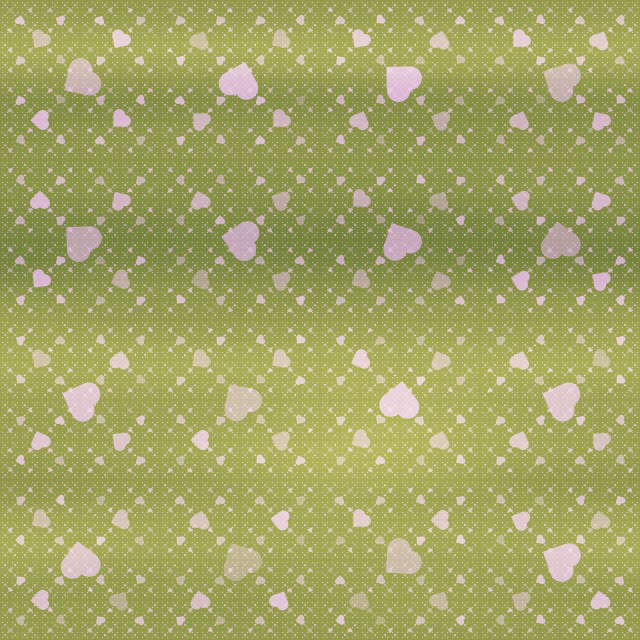
Write a WebGL 1 fragment shader that draws this pattern.

```glsl
precision highp float;
// Pink hearts in nested grids, each half the size of the last, over a banded olive-green ground.

uniform vec2 u_resolution;

const float PI = 3.14159265;
const float REPEATS = 4.0;        // largest hearts across and down
const int LEVELS = 6;             // nested grids, each twice as fine
const float HEART_SCALE = 0.208;  // heart unit as a share of its cell
const float HEART_CENTRE = 0.57;  // distance from tip to pivot, in heart units
const float TURN_MIN = -0.6;      // turn from tip-up, in radians
const float TURN_MAX = 2.6;
const float ALPHA_MIN = 0.34;
const float ALPHA_MAX = 0.92;
const float LEVEL_LIGHTEN = 0.015;
const float NOISE_AMOUNT = 0.16;
const vec2 NOISE_CELLS = vec2(3.0, 14.0);
const vec3 GREEN_DARK = vec3(0.43, 0.49, 0.22);
const vec3 GREEN_LIGHT = vec3(0.78, 0.77, 0.40);
const vec3 PINK_DARK = vec3(0.87, 0.70, 0.89);
const vec3 PINK_LIGHT = vec3(0.95, 0.85, 0.91);

float hash(vec2 p, float seed) {
  vec3 q = fract(vec3(p.xyx + seed * 1.37) * vec3(0.1031, 0.1130, 0.0973));
  q += dot(q, q.yzx + 33.33);
  return fract((q.x + q.y) * q.z);
}

// Value noise that wraps after a whole number of cells
float wrappedNoise(vec2 uv, vec2 cells, float seed) {
  vec2 p = uv * cells;
  vec2 i = floor(p);
  vec2 f = fract(p);
  f = f * f * (3.0 - 2.0 * f);
  vec2 a = mod(i, cells);
  vec2 b = mod(i + 1.0, cells);
  return mix(mix(hash(a, seed), hash(vec2(b.x, a.y), seed), f.x),
             mix(hash(vec2(a.x, b.y), seed), hash(b, seed), f.x), f.y);
}

// Soft bump that repeats once per canvas
float bump(float x, float centre, float width) {
  float d = sin(PI * (x - centre)) / (PI * width);
  return exp(-d * d);
}

// Ground brightness: horizontal bands, two soft patches and noise
float groundTone(vec2 uv) {
  float tone = 0.43;
  tone += 0.17 * bump(uv.y, 0.92, 0.045);
  tone -= 0.18 * bump(uv.y, 0.835, 0.045);
  tone -= 0.10 * bump(uv.y, 0.74, 0.05);
  tone -= 0.34 * bump(uv.y, 0.622, 0.075);
  tone += 0.22 * bump(uv.y, 0.43, 0.055);
  tone += 0.17 * bump(uv.y, 0.16, 0.055);
  tone += 0.40 * bump(uv.x, 0.58, 0.24) * bump(uv.y, 0.30, 0.085);
  tone -= 0.18 * bump(uv.x, 0.02, 0.22) * bump(uv.y, 0.25, 0.045);
  float grain = 0.65 * wrappedNoise(uv, NOISE_CELLS, 3.0)
              + 0.35 * wrappedNoise(uv, NOISE_CELLS * 2.0, 8.0);
  return clamp(tone + NOISE_AMOUNT * (grain - 0.5), 0.0, 1.0);
}

// Signed distance to a heart with its tip at the origin, lobes towards +y
float heartDistance(vec2 p) {
  p.x = abs(p.x);
  if (p.x + p.y > 1.0) return length(p - vec2(0.25, 0.75)) - sqrt(2.0) / 4.0;
  vec2 toNotch = p - vec2(0.0, 1.0);
  vec2 toSide = p - 0.5 * max(p.x + p.y, 0.0);
  return sqrt(min(dot(toNotch, toNotch), dot(toSide, toSide))) * sign(p.x - p.y);
}

void main() {
  vec2 uv = gl_FragCoord.xy / u_resolution;
  float pixels = min(u_resolution.x, u_resolution.y);

  float tone = groundTone(uv);
  vec3 colour = mix(GREEN_DARK, GREEN_LIGHT, tone);
  vec3 pink = mix(PINK_DARK, PINK_LIGHT, smoothstep(0.0, 0.8, tone));

  // Heart grids, coarse to fine, the finer ones on top
  float cells = REPEATS;
  for (int level = 0; level < LEVELS; level++) {
    float depth = float(level);
    vec2 id = floor(uv * cells);
    vec2 p = (fract(uv * cells) - 0.5) / HEART_SCALE;

    // Each heart has its own turn and opacity
    float turn = PI + mix(TURN_MIN, TURN_MAX, hash(id, depth * 7.0 + 1.0));
    float c = cos(turn);
    float s = sin(turn);
    p = vec2(c * p.x + s * p.y, c * p.y - s * p.x);
    float fade = sqrt(hash(id, depth * 7.0 + 4.0));
    float alpha = mix(ALPHA_MIN, ALPHA_MAX, fade) * (1.0 - 0.05 * depth);

    float d = heartDistance(p + vec2(0.0, HEART_CENTRE)) * HEART_SCALE / cells;
    float cover = clamp(0.5 - d * pixels, 0.0, 1.0);
    colour = mix(colour, pink + LEVEL_LIGHTEN * depth, cover * alpha);
    cells *= 2.0;
  }

  gl_FragColor = vec4(colour, 1.0);
}
```
